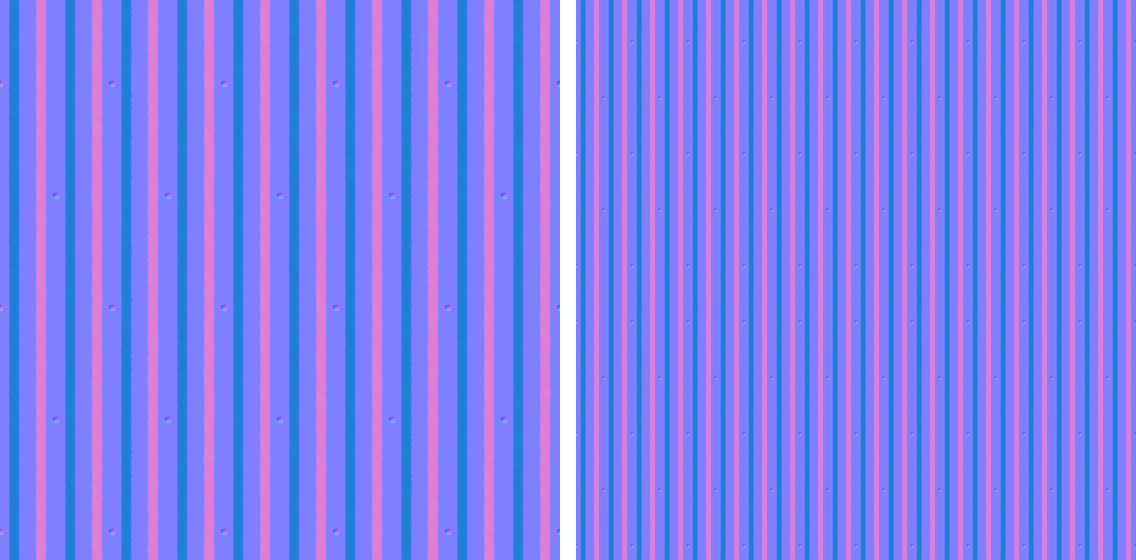
Left, the tile; right, the same tile 2 across and 2 down.
Write a three.js fragment shader that draws this texture map.

```glsl
varying vec2 vUv;

float hash(vec2 p) {
  vec3 q = fract(p.xyx * 0.1031);
  q += dot(q, q.yzx + 33.33);
  return fract((q.x + q.y) * q.z);
}

// Value noise that wraps after the given number of cells
float noise(vec2 p, vec2 cells) {
  vec2 i = floor(p), f = fract(p);
  f = f * f * (3.0 - 2.0 * f);
  vec2 a = mod(i, cells), b = mod(i + 1.0, cells);
  return mix(mix(hash(a), hash(vec2(b.x, a.y)), f.x),
             mix(hash(vec2(a.x, b.y)), hash(b), f.x), f.y);
}

float band(float x, float start, float end, float soft) {
  return smoothstep(start, start + soft, x) * (1.0 - smoothstep(end - soft, end, x));
}

// Small slanted chips along the four folds of one corrugation
float chips(float u, float y, float rib) {
  float tilt = 0.0;
  for (int k = 0; k < 4; k++) {
    float fk = float(k);
    float side = fk < 1.5 ? -1.0 : 1.0;
    bool crest = k == 1 || k == 2;
    float fold = k == 0 ? 0.16 : k == 1 ? 0.353 : k == 2 ? 0.638 : 0.827;
    float group = mod(rib, 5.0);
    float wear = crest && group == 2.0 ? 1.0 : 0.5 * hash(vec2(group + 7.0, fk + 3.0));
    float d = (u - fold) * 0.1;
    float row = y * 96.0 + d * 110.0;
    float id = mod(floor(row), 96.0);
    float chance = hash(vec2(id + 11.0, rib * 4.0 + fk));
    float dash = band(fract(row), 0.1, 0.5 + 0.4 * chance, 0.2);
    float line = 1.0 - smoothstep(0.0006, 0.0024, abs(d + (chance - 0.5) * 0.001));
    tilt += side * wear * dash * line * (0.15 + 0.3 * chance);
  }
  return tilt;
}

void main() {
  float x = vUv.x * 10.0;
  float u = fract(x), rib = mod(floor(x), 10.0);

  // Two sloping flanks between flat crests and valleys
  float rise = band(u, 0.150, 0.360, 0.046);
  float fall = band(u, 0.632, 0.832, 0.036);
  vec2 slope = vec2(1.13 * (fall - rise), -0.015 * (fall + rise));
  slope.x += chips(u, vUv.y, rib);

  // Faint slanted grain, stronger on the flanks
  vec2 grain = vec2(vUv.x * 120.0, (vUv.x + vUv.y) * 120.0);
  vec2 rough = vec2(noise(grain, vec2(120.0)),
                    noise(grain + vec2(37.0, 61.0), vec2(120.0))) - 0.5;
  slope += rough * mix(0.015, 0.09, rise + fall);
  slope.x += 0.012 * (noise(vUv * vec2(60.0, 6.0), vec2(60.0, 6.0)) - 0.5);

  // Staggered round fasteners in the valleys
  float row = floor(vUv.y * 5.0);
  vec2 cell = vec2(fract(vUv.x * 5.0 - 0.5 * mod(row, 2.0) + 0.5) - 0.5,
                   fract(vUv.y * 5.0) - 0.25);
  vec2 offset = cell / 5.0;
  float r = length(offset) / 0.0062;
  float dome = smoothstep(0.1, 0.7, r) * (1.0 - smoothstep(0.8, 1.15, r));
  slope += vec2(0.5, -0.5) * offset / max(length(offset), 0.0001) * dome;

  vec3 normal = normalize(vec3(slope, 1.0));
  gl_FragColor = vec4(normal * 0.5 + 0.5, 1.0);
}
```
